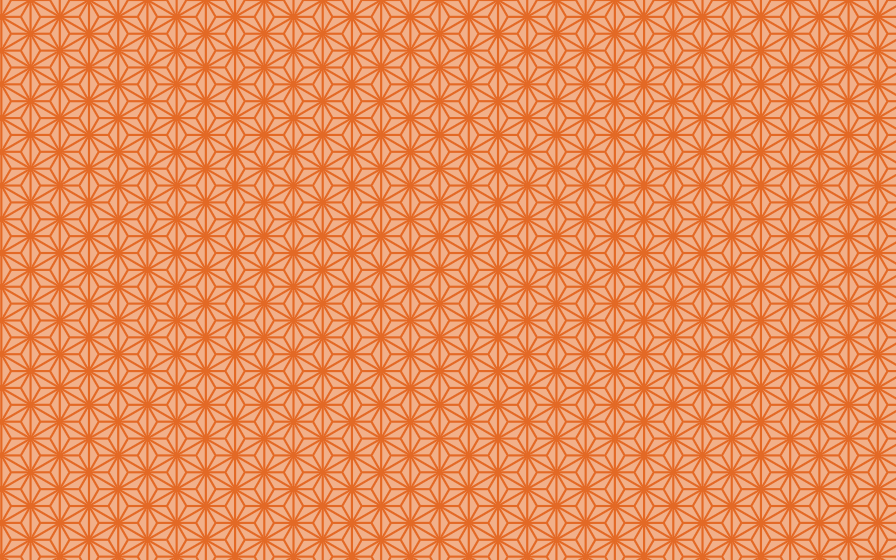
A WebGL 1 fragment shader for this pattern:

```glsl
precision highp float;
uniform vec2 u_resolution;

const float PI = 3.14159265;

// Offset from the nearest point of a unit triangular lattice with vertical edges
vec2 latticeOffset(vec2 p) {
  vec2 cell = vec2(sqrt(3.0), 1.0);
  vec2 a = mod(p + 0.5 * cell, cell) - 0.5 * cell;
  vec2 b = mod(p, cell) - 0.5 * cell;
  return dot(a, a) < dot(b, b) ? a : b;
}

// Distance to the nearest of twelve spokes: six triangle edges, six centroid lines
float spokeDistance(vec2 q) {
  float sector = PI / 6.0;
  float angle = atan(q.y, q.x + 1e-6);
  float folded = mod(angle + 0.5 * sector, sector) - 0.5 * sector;
  return length(q) * abs(sin(folded));
}

void main() {
  // One unit is a triangle side; 16.6 sides fit the height, anchored at the top
  float sides = 16.6;
  float pixel = sides / u_resolution.y;
  vec2 p = (gl_FragCoord.xy - vec2(0.0, u_resolution.y)) * pixel;
  p += vec2(-0.04, 0.5);

  // Hemp-leaf line work with a one-pixel soft edge
  float d = spokeDistance(latticeOffset(p));
  float line = clamp(0.5 + (0.032 - d) / pixel, 0.0, 1.0);

  vec3 peach = vec3(0.945, 0.69, 0.54);
  vec3 orange = vec3(0.89, 0.41, 0.145);
  gl_FragColor = vec4(mix(peach, orange, line), 1.0);
}
```
